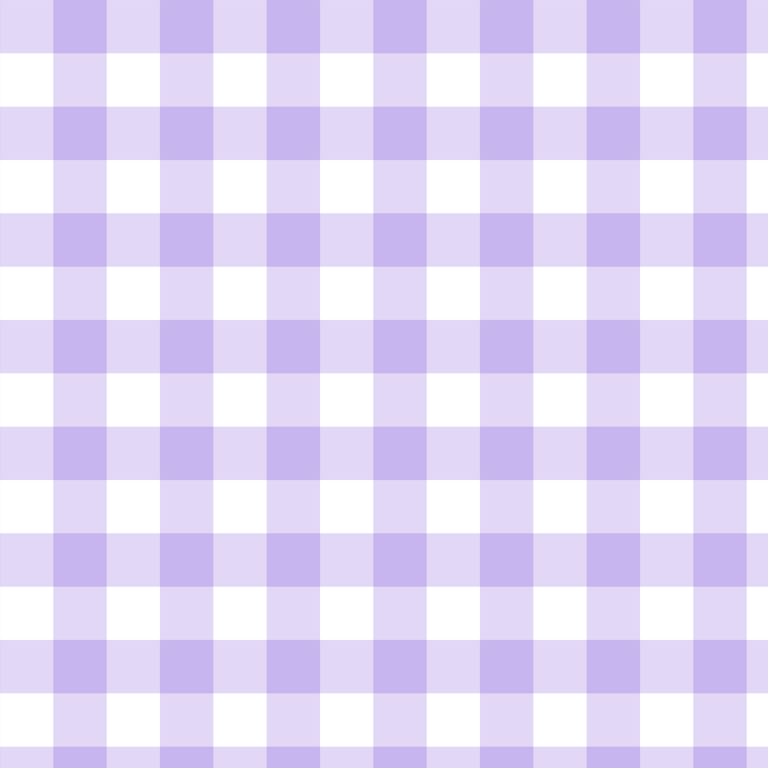
Give the GLSL for this pattern, as a Shadertoy shader.

```glsl
// Lilac gingham: equal vertical and horizontal bands over a white ground.
// Each band is a repeated signed distance; the number of overlapping bands
// picks the tone, and a faint greyer seam follows the band edges.

#define REPEATS 7.2
#define BAND_SHARE 0.5
#define BAND_CENTRE vec2(0.75, 0.25)
#define SEAM_WIDTH 0.002
#define SEAM_TINT vec3(0.003, 0.003, 0.016)
#define GROUND vec3(1.0)
#define SINGLE_BAND vec3(0.886, 0.843, 0.970)
#define CROSSING vec3(0.780, 0.708, 0.938)

// Signed distance to the nearest band on each axis, negative inside.
vec2 bandDistance(vec2 p) {
    vec2 fromCentre = abs(fract(p * REPEATS - BAND_CENTRE + 0.5) - 0.5);
    return (fromCentre - 0.5 * BAND_SHARE) / REPEATS;
}

void mainImage(out vec4 fragColor, in vec2 fragCoord) {
    // Canvas units, measured from the top left corner
    float pixel = 1.0 / iResolution.y;
    vec2 p = vec2(fragCoord.x, iResolution.y - fragCoord.y) * pixel;

    // Smoothed coverage of the vertical and horizontal bands
    vec2 d = bandDistance(p);
    vec2 cover = 1.0 - smoothstep(-0.7 * pixel, 0.7 * pixel, d);
    float layers = cover.x + cover.y;

    // Tone by number of layers
    vec3 color = mix(GROUND, SINGLE_BAND, min(layers, 1.0));
    color = mix(color, CROSSING, max(layers - 1.0, 0.0));

    // Faint seam along the edges, only where there is cloth colour
    vec2 seam = 1.0 - smoothstep(vec2(0.0), vec2(SEAM_WIDTH), abs(d));
    color -= SEAM_TINT * max(seam.x, seam.y) * min(layers, 1.0);

    fragColor = vec4(color, 1.0);
}
```
